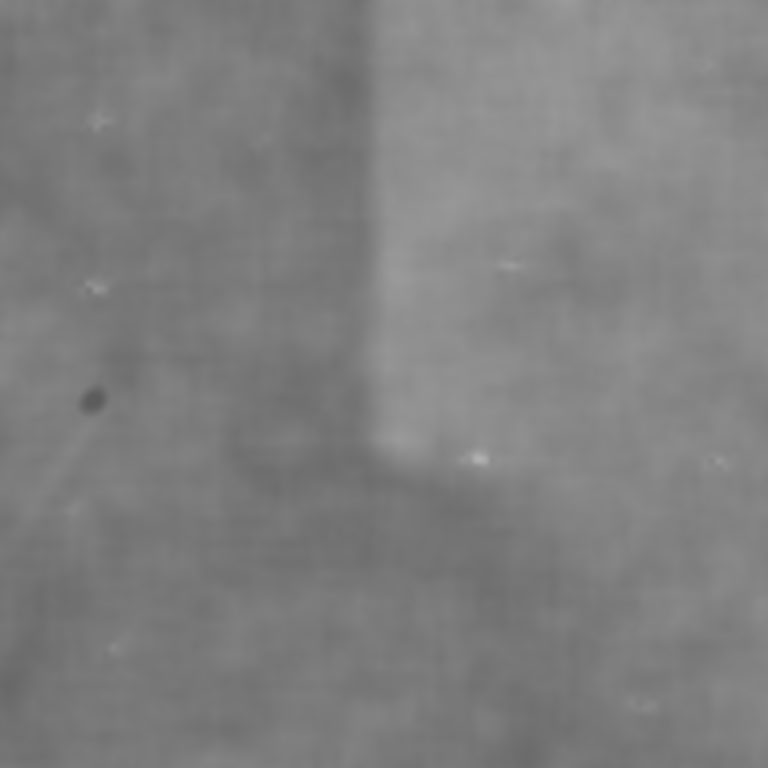
Reproduce this texture procedurally as a WebGL 2 fragment shader.

```glsl
#version 300 es
precision highp float;
// Soft grey plaster: two wall panels meeting at a seam above a curved, darker base.

uniform vec2 u_resolution;
out vec4 fragColor;

// Tones
const float LEFT_TONE = 0.476;
const float RIGHT_TONE = 0.552;
const float BASE_TONE = 0.452;
const float BASE_RIGHT_LIFT = 0.055;

// Layout
const float SEAM_X = 0.486;
const float SEAM_SOFTNESS = 0.022;
const vec2 ARC_TOP = vec2(0.42, 0.395);
const float ARC_BEND = 0.9;
const vec2 PIT_CENTER = vec2(0.122, 0.478);
const float PIT_RADIUS = 0.017;
const float PIT_DEPTH = 0.13;
const vec2 SCRATCH_START = vec2(0.115, 0.445);
const vec2 SCRATCH_END = vec2(0.015, 0.295);

// Texture
const float CLOUD_AMOUNT = 0.055;
const float MOTTLE_AMOUNT = 0.042;
const float WEAVE_AMOUNT = 0.014;
const float FLECK_CELLS = 4.0;
const float FLECK_CHANCE = 0.6;
const float FLECK_SIZE = 0.016;
const float FLECK_LIGHT = 0.14;

// Integer hash, 0 to 1
float hash(vec2 cell, uint seed) {
    uvec2 q = uvec2(ivec2(cell) + 4096);
    uint h = q.x * 1664525u + q.y * 22695477u + seed * 747796405u;
    h = (h ^ (h >> 16)) * 2246822519u;
    h = (h ^ (h >> 13)) * 3266489917u;
    h ^= h >> 16;
    return float(h >> 8) / 16777216.0;
}

// Smooth value noise, centred on zero
float noise(vec2 p, uint seed) {
    vec2 i = floor(p), f = fract(p);
    f = f * f * (3.0 - 2.0 * f);
    float low = mix(hash(i, seed), hash(i + vec2(1, 0), seed), f.x);
    float high = mix(hash(i + vec2(0, 1), seed), hash(i + vec2(1, 1), seed), f.x);
    return mix(low, high, f.y) - 0.5;
}

float fbm(vec2 p, uint seed) {
    float sum = 0.0, gain = 1.0;
    for (uint k = 0u; k < 3u; k++) {
        sum += gain * noise(p, seed + k);
        p = mat2(1.6, 1.2, -1.2, 1.6) * p + 3.7;
        gain *= 0.5;
    }
    return sum;
}

float bump(float d, float width) {
    return exp(-d * d / (width * width));
}

float segmentDistance(vec2 p, vec2 a, vec2 b) {
    vec2 ab = b - a;
    return length(p - a - ab * clamp(dot(p - a, ab) / dot(ab, ab), 0.0, 1.0));
}

// Small ragged light chips, at most one per grid cell
float flecks(vec2 p) {
    vec2 cell = floor(p * FLECK_CELLS);
    if (hash(cell, 40u) > FLECK_CHANCE) return 0.0;
    vec2 jitter = vec2(hash(cell, 41u), hash(cell, 42u));
    vec2 d = p - (cell + 0.25 + 0.5 * jitter) / FLECK_CELLS;
    float angle = 1.2 * hash(cell, 43u) - 0.2;
    float c = cos(angle), s = sin(angle);
    d = mat2(c, -s, s, c) * d * vec2(0.8, 1.4);
    float ragged = clamp(0.7 + 1.5 * noise(p * 95.0, 44u), 0.0, 1.3);
    float strength = mix(0.2, 1.0, pow(hash(cell, 45u), 2.0));
    return strength * ragged * bump(length(d), FLECK_SIZE);
}

void main() {
    vec2 p = gl_FragCoord.xy / u_resolution;

    // Wall panels, with a light lip and a shadow beside the seam
    float seam = p.x - SEAM_X + 0.012 * noise(vec2(p.y * 9.0, 2.0), 1u);
    float wall = mix(LEFT_TONE, RIGHT_TONE, smoothstep(-SEAM_SOFTNESS, SEAM_SOFTNESS, seam));
    wall += 0.016 * bump(seam - 0.04, 0.03) - 0.014 * bump(seam + 0.03, 0.04);
    wall -= 0.022 * smoothstep(0.8, 1.0, p.x);
    wall += 0.012 * bump(p.x - 0.32, 0.1) * smoothstep(0.45, 0.7, p.y);

    // Base below the arc, sharp in the middle and fading out at the sides
    float fromTop = p.x - ARC_TOP.x;
    float arc = p.y - ARC_TOP.y + ARC_BEND * fromTop * fromTop + 0.02 * noise(p * 8.0, 5u);
    float softness = 0.022 + 0.6 * fromTop * fromTop;
    float base = BASE_TONE + BASE_RIGHT_LIFT * smoothstep(0.65, 1.0, p.x);
    base += 0.012 * bump(length(p - vec2(0.42, 0.2)), 0.2);
    float tone = mix(base, wall, smoothstep(-softness, softness * 1.8, arc));
    float crease = bump(fromTop - 0.03, 0.2);
    tone += crease * (0.014 * bump(arc - 0.035, 0.022) - 0.016 * bump(arc + 0.018, 0.022));

    // Clouds, mottling and a faint upright and level weave
    tone += CLOUD_AMOUNT * fbm(p * 5.0, 10u) + MOTTLE_AMOUNT * fbm(p * 19.0, 20u);
    tone += WEAVE_AMOUNT * (noise(p * vec2(75, 14), 30u) + noise(p * vec2(14, 75), 31u));

    // Scratch, chips and pit
    tone += 0.025 * bump(segmentDistance(p, SCRATCH_START, SCRATCH_END), 0.014);
    tone += FLECK_LIGHT * flecks(p);
    float pit = length(p - PIT_CENTER) * (1.0 + 0.3 * noise(p * 45.0, 50u));
    tone -= PIT_DEPTH * (1.0 - smoothstep(0.3 * PIT_RADIUS, 1.5 * PIT_RADIUS, pit));

    fragColor = vec4(vec3(tone), 1.0);
}
```
